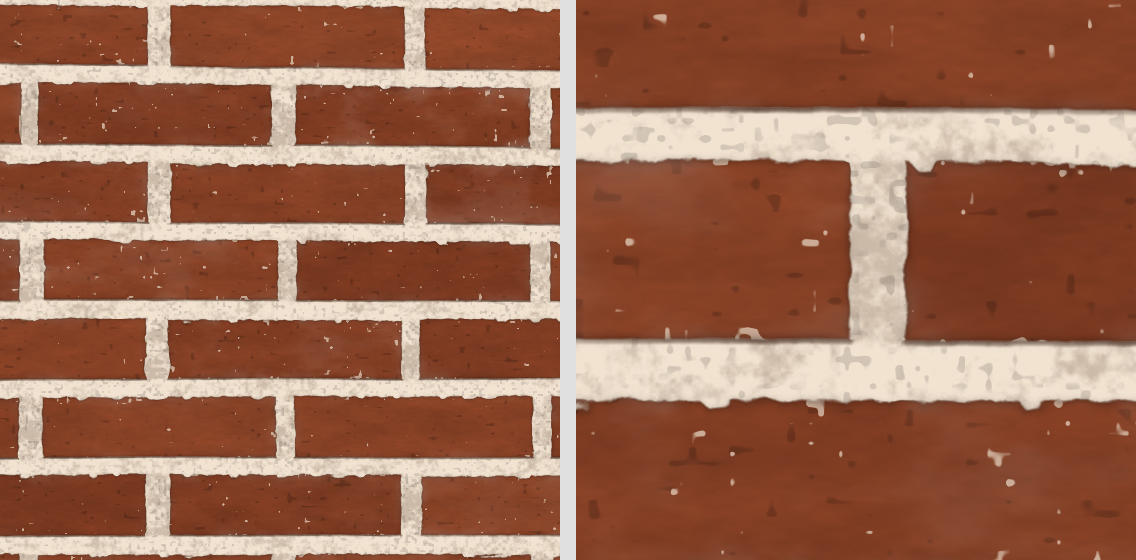
Left: the whole. Right: its middle third, enlarged.
Reproduce this texture procedurally as a WebGL 1 fragment shader.

```glsl
precision highp float;
// Running-bond brick wall: long red bricks set in wide, rough cream mortar.
// Each brick is a box with jittered joints and noise-worn edges; layered
// noise adds fired-clay streaks, lime flecks, sandy mortar and shadow lines.

uniform vec2 u_resolution;

float hash(vec2 p) {
  vec3 q = fract(vec3(p.xyx) * 0.1031);
  q += dot(q, q.yzx + 33.33);
  return fract((q.x + q.y) * q.z);
}

float noise(vec2 p) {
  vec2 i = floor(p), f = fract(p);
  f = f * f * (3.0 - 2.0 * f);
  return mix(mix(hash(i), hash(i + vec2(1, 0)), f.x),
             mix(hash(i + vec2(0, 1)), hash(i + vec2(1, 1)), f.x), f.y);
}

float fbm(vec2 p) {
  float sum = 0.0, amp = 0.5;
  for (int i = 0; i < 4; i++) {
    sum += amp * noise(p);
    p = p * 2.03 + 17.1;
    amp *= 0.5;
  }
  return sum / 0.9375;
}

// Centre (x) and half width (y) of the upright joint at the left of a brick.
vec2 uprightJoint(float column, float row, float offset) {
  vec2 id = vec2(column, row) + 40.0;
  float centre = offset + 0.4575 * column + 0.01 * (hash(id) - 0.5);
  return vec2(centre, mix(0.015, 0.022, hash(id + 71.0)));
}

vec3 mortarColor(vec2 p, float upright) {
  float sand = fbm(p * 150.0 + 60.0);
  float patches = fbm(p * vec2(22.0, 40.0) + 90.0);
  float light = 0.72 * patches + 0.75 * sand - 0.1 - 0.22 * upright;
  vec3 color = mix(vec3(0.80, 0.73, 0.66), vec3(0.95, 0.89, 0.82),
                   smoothstep(0.2, 0.72, light));
  float pits = smoothstep(0.66, 0.8, noise(p * 190.0 + 30.0));
  return color * (1.0 - 0.13 * pits * smoothstep(0.4, 0.65, patches + 0.2 * upright));
}

vec3 brickColor(vec2 p, vec2 id, float inset) {
  // Overall firing tone, warmer in the highest courses
  float tone = 0.15 + 0.5 * hash(id + 13.0) + 0.4 * smoothstep(0.72, 1.0, p.y);
  vec3 color = mix(vec3(0.455, 0.208, 0.118), vec3(0.575, 0.285, 0.165), tone);

  // Streaks along the clay and fine grain
  vec2 q = p + 3.7 * hash(id + 5.0);
  color *= 0.91 + 0.18 * fbm(q * vec2(14.0, 40.0));
  color *= 0.95 + 0.10 * fbm(q * vec2(90.0, 230.0));
  float pock = smoothstep(0.86, 0.95, noise(q * vec2(85.0, 130.0)));
  color *= 1.0 - 0.18 * pock;

  // Chalky haze, strongest near the edges and on a few bricks
  float scuff = pow(hash(id + 29.0), 3.0);
  float rim = exp(-inset / 0.008);
  float haze = smoothstep(0.35, 0.8, fbm(q * vec2(16.0, 28.0) + 8.0));
  color = mix(color, vec3(0.66, 0.49, 0.42), haze * (0.3 * scuff + 0.4 * rim));

  // Lime flecks
  float fleckNoise = noise(q * 170.0) * 0.6 + noise(q * 60.0 + 4.0) * 0.4;
  float limit = 0.87 - 0.07 * scuff - 0.10 * rim;
  float fleck = smoothstep(limit, limit + 0.06, fleckNoise);
  return mix(color, vec3(0.87, 0.78, 0.70), 0.8 * fleck);
}

void main() {
  vec2 p = gl_FragCoord.xy / u_resolution;
  float soft = max(0.0011, 0.75 / u_resolution.y);

  // Slight lean of the upper courses and hand-laid waviness
  vec2 wall = p;
  wall.y += 0.009 * (p.x - 0.2) * smoothstep(0.35, 0.8, p.y);
  wall += 0.0025 * (vec2(noise(p * 9.0), noise(p * 7.0 + 50.0)) - 0.5);

  // Course and column, alternate courses shifted by half a brick
  float row = floor((1.0075 - wall.y) / 0.14);
  float offset = mix(0.28, 0.052, mod(row, 2.0));
  float column = floor((wall.x - offset) / 0.4575);
  vec2 joint = uprightJoint(column, row, offset);
  if (wall.x < joint.x) column -= 1.0;
  if (wall.x > uprightJoint(column + 1.0, row, offset).x) column += 1.0;
  vec2 id = vec2(column, row) + 40.0;

  // Signed distances to the four sides, positive outside the brick
  vec2 left = uprightJoint(column, row, offset);
  vec2 right = uprightJoint(column + 1.0, row, offset);
  float top = 0.9905 - 0.14 * row + 0.004 * (hash(id + 3.0) - 0.5);
  float bottom = 0.8835 - 0.14 * row + 0.003 * (hash(id + 9.0) - 0.5);
  float crumble = fbm(p * 85.0) - 0.5;
  float chips = smoothstep(0.62, 0.85, noise(p * 48.0 + 20.0));
  float side = max(left.x + left.y - wall.x, wall.x - right.x + right.y);
  side += 0.005 * crumble + 0.003 * chips;
  float above = wall.y - top + 0.006 * crumble + 0.005 * chips;
  float below = bottom - wall.y + 0.0018 * crumble;
  float edge = max(side, max(above, below));

  // Mortar, shaded under each brick and creased along its edges
  float upright = smoothstep(-0.002, 0.006, side)
                * (1.0 - smoothstep(-0.003, 0.005, max(above, below)));
  vec3 mortar = mortarColor(p, upright);
  float shade = smoothstep(-0.001, 0.0005, below) * (1.0 - smoothstep(0.001, 0.0042, below));
  shade *= (1.0 - smoothstep(0.0, 0.004, side)) * (0.25 + 0.75 * noise(p * vec2(18.0, 9.0)));
  mortar = mix(mortar, vec3(0.28, 0.18, 0.13), 0.75 * shade);
  mortar *= 1.0 - 0.16 * exp(-max(edge, 0.0) / 0.0015);

  vec3 brick = brickColor(p, id, max(-edge, 0.0));
  brick *= 1.0 - 0.28 * exp(-max(-edge, 0.0) / 0.0022);
  vec3 color = mix(brick, mortar, smoothstep(-soft, soft, edge));
  gl_FragColor = vec4(color, 1.0);
}
```
